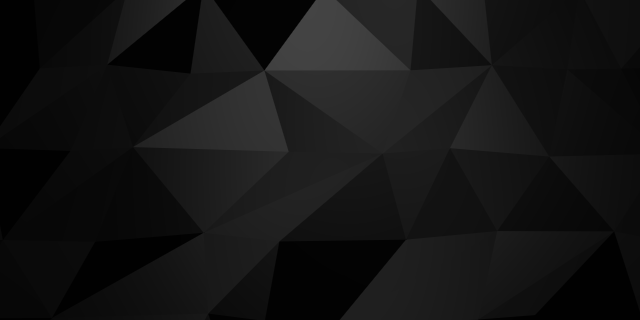
A Shadertoy shader for this background:

```glsl
// Dark low-poly wall: slanted rows of jittered vertices are joined into
// flat triangles, each with its own grey tone and slight gradient, under
// a soft light placed above the centre.

const float SLANT = 0.35;  // sideways step of each row, in cells

float hash(vec2 p) {
    vec3 q = fract(vec3(p.xyx) * 0.1031);
    q += dot(q, q.yzx + 33.33);
    return fract((q.x + q.y) * q.z);
}

// Mesh vertex in cell units: wide sideways jitter, nearly level rows.
vec2 vertex(vec2 cell) {
    float rowShift = SLANT * cell.y + 0.2 * hash(vec2(cell.y + 40.0, 7.0)) - 0.1;
    vec2 jitter = vec2(hash(cell + 37.0), hash(cell + 84.0)) - 0.5;
    return cell + vec2(rowShift, 0.0) + jitter * vec2(0.8, 0.16);
}

// Signed distance to the line a-b, positive on its left side.
float leftOf(vec2 p, vec2 a, vec2 b) {
    vec2 along = normalize(b - a);
    return dot(p - a, vec2(-along.y, along.x));
}

// Grey of one facet: low ones are often black, high ones may catch the light.
float facetTone(vec2 p, vec2 centre, vec2 id) {
    float height = clamp(centre.y / 4.0, 0.0, 1.0);
    float kind = hash(id + 11.0);
    float tone = mix(0.42, 1.0, hash(id + 57.0));
    if (kind < mix(0.32, 0.04, height)) tone = 0.07;
    if (kind > mix(1.0, 0.88, height)) tone = 1.35;
    float angle = 6.2832 * hash(id + 91.0);
    return tone * (1.0 + 0.18 * dot(p - centre, vec2(cos(angle), sin(angle))));
}

// Adds a counter-clockwise triangle as (weighted tone, weight).
void addFacet(inout vec2 sum, vec2 p, vec2 a, vec2 b, vec2 c, vec2 id, float blur) {
    float inside = min(leftOf(p, a, b), min(leftOf(p, b, c), leftOf(p, c, a)));
    float cover = clamp(0.5 + inside / blur, 0.0, 1.0);
    if (cover > 0.0) {
        sum += cover * vec2(facetTone(p, (a + b + c) / 3.0, id), 1.0);
    }
}

void mainImage(out vec4 fragColor, in vec2 fragCoord) {
    vec2 uv = fragCoord / iResolution.y;
    vec2 cellSize = vec2(0.29, 0.26);
    vec2 p = uv / cellSize;
    float blur = 1.0 / (iResolution.y * cellSize.y);
    vec2 home = floor(p - vec2(SLANT * p.y, 0.0));

    // Split every nearby cell, mostly along the rising diagonal.
    vec2 sum = vec2(0.0);
    for (int y = -1; y <= 1; y++) {
        for (int x = -2; x <= 2; x++) {
            vec2 cell = home + vec2(x, y);
            vec2 a = vertex(cell);
            vec2 b = vertex(cell + vec2(1.0, 0.0));
            vec2 c = vertex(cell + vec2(1.0, 1.0));
            vec2 d = vertex(cell + vec2(0.0, 1.0));
            vec2 id = cell * vec2(2.0, 1.0) + 130.0;
            vec2 nextId = id + vec2(1.0, 0.0);
            if (hash(cell + 163.0) < 0.6) {
                addFacet(sum, p, a, b, c, id, blur);
                addFacet(sum, p, a, c, d, nextId, blur);
            } else {
                addFacet(sum, p, a, b, d, id, blur);
                addFacet(sum, p, b, c, d, nextId, blur);
            }
        }
    }
    float tone = sum.x / max(sum.y, 0.0001);

    // Soft light above the centre, fading towards the sides.
    float aspect = iResolution.x / iResolution.y;
    vec2 q = (uv - vec2(0.55 * aspect, 0.85)) * vec2(1.6, 0.95);
    float light = 0.038 + 0.155 * exp(-dot(q, q));

    fragColor = vec4(vec3(tone * light), 1.0);
}
```
